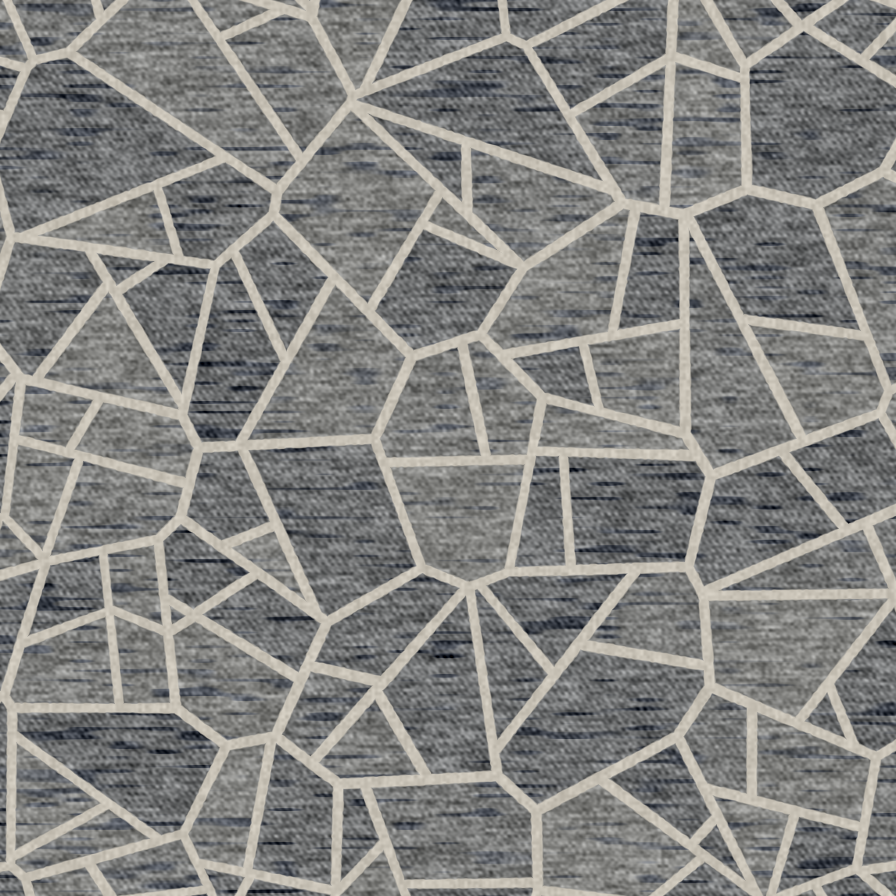
A Shadertoy shader for this pattern:

```glsl
// Woven upholstery with a cream network of irregular polygons on grey cloth.
// Voronoi cells are split by random chords to make the shards; stretched
// value noise makes the horizontal slubs and a fine wave makes the twill.

const float TAU = 6.28318;
const float CELLS = 5.2;            // Voronoi cells along the canvas
const float JITTER = 0.82;          // irregularity of the cell sites
const float LINE_HALF = 0.0056;     // half width of the cream lines
const float LINE_VARY = 0.0016;     // slow change of that width
const float LINE_RAGGED = 0.0012;   // thread-sized raggedness
const float EDGE_SOFT = 0.0012;     // softness of the line border
const float SPLIT_AGAIN = 0.45;     // chance that the second half is split
const float TONE_DARK = 0.432;      // brightness of twill shards
const float TONE_LIGHT = 0.505;     // brightness of plain shards
const vec2 SLUB_FREQ = vec2(26.0, 220.0);
const vec2 THREAD_FREQ = vec2(75.0, 300.0);
const vec2 GRAIN_FREQ = vec2(250.0, 270.0);
const vec2 TWILL_FREQ = vec2(125.0, 85.0);
const vec3 CREAM = vec3(0.785, 0.762, 0.715);
const vec3 GREY_TINT = vec3(0.004, 0.004, -0.007);
const vec3 NAVY_TINT = vec3(-0.022, -0.003, 0.032);

// Integer hash: two values from 0 to 1 for each lattice point
vec2 hash2(vec2 p) {
    uvec2 v = uvec2(ivec2(floor(p))) * 1664525u + 1013904223u;
    v.x += v.y * 1664525u;
    v.y += v.x * 1664525u;
    v ^= v >> 16u;
    v.x += v.y * 1664525u;
    v.y += v.x * 1664525u;
    v ^= v >> 16u;
    return vec2(v & 65535u) / 65535.0;
}

float noise(vec2 p) {
    vec2 i = floor(p), f = fract(p);
    f = f * f * (3.0 - 2.0 * f);
    float low = mix(hash2(i).x, hash2(i + vec2(1, 0)).x, f.x);
    float high = mix(hash2(i + vec2(0, 1)).x, hash2(i + vec2(1, 1)).x, f.x);
    return mix(low, high, f.y);
}

vec2 siteOffset(vec2 cell) {
    return 0.5 + JITTER * (hash2(cell) - 0.5);
}

vec2 direction(float angle) {
    return vec2(cos(angle), sin(angle));
}

// Returns the distance to the nearest line (x) and a shard random value (y)
vec2 shards(vec2 p) {
    vec2 base = floor(p), nearest = vec2(0), toSite = vec2(8);
    for (int y = -1; y <= 1; y++)
    for (int x = -1; x <= 1; x++) {
        vec2 cell = base + vec2(x, y);
        vec2 r = cell + siteOffset(cell) - p;
        if (dot(r, r) < dot(toSite, toSite)) { toSite = r; nearest = cell; }
    }

    // Distance to the cell border
    float border = 8.0;
    for (int y = -2; y <= 2; y++)
    for (int x = -2; x <= 2; x++) {
        if (x == 0 && y == 0) continue;
        vec2 cell = nearest + vec2(x, y);
        vec2 r = cell + siteOffset(cell) - p;
        border = min(border, dot(0.5 * (toSite + r), normalize(r - toSite)));
    }

    // First chord cuts the cell, later chords cut its halves
    vec2 h = hash2(nearest + 91.0);
    float angle = TAU * h.x;
    float chord = dot(toSite, direction(angle)) + 0.24 * (h.y - 0.5);
    float side = step(0.0, chord);
    vec2 k = hash2(nearest + 173.0 + 40.0 * side);
    float turn = angle + TAU * (0.25 + 0.2 * (k.x - 0.5));
    float cut = dot(toSite, direction(turn)) + 0.34 * (k.y - 0.5);
    float d = min(border, abs(chord));
    float part = 0.0;
    if (side > 0.5 || hash2(nearest + 307.0).x < SPLIT_AGAIN) {
        d = min(d, abs(cut));
        part = step(0.0, cut);
    }
    return vec2(d, hash2(nearest + 411.0 + 20.0 * side + 50.0 * part).x);
}

// Grey cloth: slubs, threads, grain and a diagonal twill
vec3 cloth(vec2 p, float shard, float grain) {
    float plain = smoothstep(0.35, 0.75, shard);
    float slub = noise(p * SLUB_FREQ) - 0.5;
    float thread = noise(p * THREAD_FREQ + 31.0) - 0.5;
    float streak = smoothstep(0.66, 0.92, noise(p * SLUB_FREQ * 0.85 + 77.0));
    streak *= 0.45 + 0.8 * noise(p * vec2(9.0, 22.0) + 5.0);
    float twill = sin(TAU * dot(p, TWILL_FREQ))
                * (0.65 + 0.35 * sin(TAU * TWILL_FREQ.x * p.y));
    float value = mix(TONE_DARK, TONE_LIGHT, plain);
    value += 0.15 * slub + 0.15 * thread + 0.2 * grain;
    value += mix(0.072, 0.035, plain) * twill;
    value -= mix(0.24, 0.16, plain) * streak;
    float navy = clamp(streak + 0.3 * (1.0 - plain), 0.0, 1.0);
    return value + mix(GREY_TINT, NAVY_TINT, navy);
}

void mainImage(out vec4 fragColor, in vec2 fragCoord) {
    vec2 p = fragCoord / iResolution.y;
    float grain = noise(p * GRAIN_FREQ + 13.0) - 0.5;
    vec2 shard = shards(p * CELLS + 3.0);

    // Cream lines with a slightly ragged woven border
    float halfWidth = LINE_HALF + LINE_VARY * (noise(p * 9.0) - 0.5);
    float d = shard.x / CELLS - halfWidth + LINE_RAGGED * grain;
    float soft = max(EDGE_SOFT, 0.75 / iResolution.y);
    float line = 1.0 - smoothstep(-soft, soft, d);
    float rib = noise(p * THREAD_FREQ.yx + 57.0) - 0.5;
    vec3 cream = CREAM + 0.09 * grain + 0.06 * rib;

    fragColor = vec4(mix(cloth(p, shard.y, grain), cream, line), 1.0);
}
```
